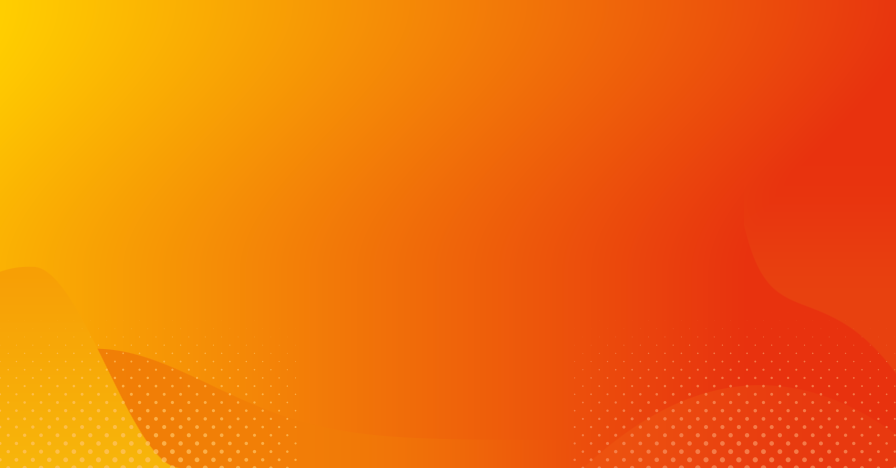
A Shadertoy shader for this background:

```glsl
// Warm yellow-to-red gradient with soft wave shapes and two halftone dot fields.

// Antialiased coverage of the region where d is positive.
float cover(float d) {
    return clamp(0.5 + d / max(fwidth(d), 1e-5), 0.0, 1.0);
}

// Staggered dots that grow toward the bottom middle of a field centred at centerX.
float halftone(vec2 p, float centerX) {
    const float spacing = 0.035;
    vec2 cell = floor(vec2(p.x + p.y, p.x - p.y) / spacing) + 0.5;
    vec2 dotPos = 0.5 * spacing * vec2(cell.x + cell.y, cell.x - cell.y);
    float side = abs(dotPos.x - centerX) / 0.36;
    float size = (1.0 - dotPos.y / 0.34) * (1.0 - 0.6 * side * side);
    float radius = 0.0058 * max(size, 0.0);
    float soft = 0.7 / iResolution.y;
    float disc = 1.0 - smoothstep(radius - soft, radius + soft, length(p - dotPos));
    return disc * step(side, 1.0) * smoothstep(0.0, 0.25, size);
}

void mainImage(out vec4 fragColor, in vec2 fragCoord) {
    vec2 uv = fragCoord / iResolution.xy;
    vec2 p = uv * vec2(1.91, 1.0);

    // Backdrop: slanted in the upper half, upright in the lower half
    float ramp = uv.x + 0.19 * (1.0 - smoothstep(0.42, 1.0, uv.y));
    vec3 color = mix(vec3(1.0, 0.81, 0.0), vec3(0.91, 0.21, 0.055), min(ramp, 1.02));

    // Upper right swell, fading out toward its top
    float u = p.x - 1.587;
    float swellEdge = 0.35 + 0.165 * exp(-max(u, -0.1) / 0.04) - 4.4 * u * u * u;
    float swell = cover(p.y - swellEdge) * step(0.0, u);
    color = mix(color, vec3(0.91, 0.255, 0.06), swell * (1.0 - smoothstep(0.35, 0.65, p.y)));

    // Lower right hill
    float hill = cover(0.177 - 1.25 * (p.x - 1.62) * (p.x - 1.62) - p.y);
    vec3 hillColor = mix(vec3(0.93, 0.33, 0.06), vec3(0.91, 0.23, 0.06),
                         smoothstep(1.25, 1.8, p.x));
    color = mix(color, hillColor, 0.8 * hill);

    // Orange leaf that thins out to the right
    float leafTop = 0.06 + 0.195 * exp(-pow((p.x - 0.2) / 0.35, 2.0));
    float leaf = cover(leafTop - p.y) * (1.0 - smoothstep(0.3, 1.28, p.x));
    color = mix(color, vec3(0.945, 0.49, 0.025), 0.95 * leaf);

    // Golden mound at the left, in front of the leaf
    float crest = min(p.x - 0.06, 0.0);
    float moundTop = 0.43 * (1.0 - smoothstep(0.07, 0.385, p.x)) - 3.0 * crest * crest;
    vec3 moundColor = mix(vec3(0.97, 0.71, 0.04), vec3(0.97, 0.62, 0.02), p.y / 0.43);
    color = mix(color, moundColor, cover(moundTop - p.y));

    // Halftone fields
    color = mix(color, vec3(1.0, 0.77, 0.4), 0.7 * halftone(p, 0.28));
    color = mix(color, vec3(0.97, 0.56, 0.36), 0.75 * halftone(p, 1.57));

    fragColor = vec4(color, 1.0);
}
```
